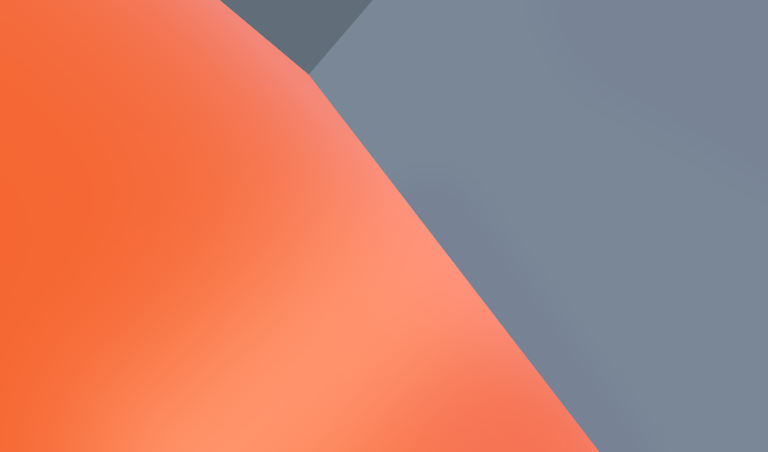
A Shadertoy shader for this background:

```glsl
// A warm coral panel with soft glows overlaps a slate wall with a dark wedge.
// Straight edges are signed half-planes; glows are Gaussian falloffs around
// segments, and the panel's pink rim fades with distance from its edges.

const float ASPECT = 1.693;   // canvas width in units of its height

const vec3 SLATE       = vec3(0.477, 0.528, 0.590);
const vec3 SLATE_SHADE = vec3(0.468, 0.515, 0.582);
const vec3 WEDGE       = vec3(0.380, 0.428, 0.470);
const vec3 ORANGE      = vec3(0.960, 0.396, 0.185);
const vec3 PEACH       = vec3(1.000, 0.575, 0.410);
const vec3 DUSTY_PINK  = vec3(0.950, 0.530, 0.475);
const vec3 BRIGHT_PINK = vec3(1.000, 0.580, 0.490);
const vec3 CORAL       = vec3(0.965, 0.450, 0.330);

// Signed distance to the line a-b, positive on its left side
float leftOf(vec2 p, vec2 a, vec2 b) {
    vec2 dir = normalize(b - a);
    return dot(p - a, vec2(-dir.y, dir.x));
}

float segmentDistance(vec2 p, vec2 a, vec2 b) {
    vec2 ab = b - a;
    float t = clamp(dot(p - a, ab) / dot(ab, ab), 0.0, 1.0);
    return length(p - a - ab * t);
}

float glow(float dist, float radius) {
    float r = dist / radius;
    return exp(-r * r);
}

float smoothMax(float a, float b, float k) {
    float h = max(k - abs(a - b), 0.0) / k;
    return max(a, b) + 0.25 * h * h * k;
}

// Antialiased coverage of the positive side of a distance
float coverage(float dist, float pixel) {
    return clamp(dist / pixel + 0.5, 0.0, 1.0);
}

// Slate wall with two faint, rounded shades
vec3 wallColor(vec2 p) {
    float lower = segmentDistance(p, vec2(0.95, 0.49), vec2(1.32, -0.02));
    float upper = segmentDistance(p, vec2(1.46, 1.02), vec2(1.95, 0.75));
    float shade = 1.0 - smoothstep(0.08, 0.16, lower);
    shade = max(shade, 0.8 * (1.0 - smoothstep(0.21, 0.32, upper)));
    return mix(SLATE, SLATE_SHADE, shade);
}

// Orange panel: diagonal peach glow, pink rim, coral lower corner
vec3 panelColor(vec2 p, float depth) {
    float peach = glow(segmentDistance(p, vec2(0.47, -0.03), vec2(0.97, 0.42)), 0.32);
    float rim = exp(-depth / 0.19);
    float corner = glow(length(p - vec2(1.14, -0.02)), 0.24);
    vec3 color = mix(ORANGE, PEACH, peach);
    color = mix(color, mix(DUSTY_PINK, BRIGHT_PINK, peach), rim);
    return mix(color, CORAL, 0.9 * corner);
}

void mainImage(out vec4 fragColor, in vec2 fragCoord) {
    vec2 p = fragCoord / iResolution.xy * vec2(ASPECT, 1.0);
    float pixel = 1.0 / iResolution.y;

    // Corners shared by the panel and the wedge
    vec2 panelTop    = vec2(0.4846, 1.0);
    vec2 panelBend   = vec2(0.6806, 0.835);
    vec2 panelBottom = vec2(1.3216, 0.0);
    vec2 wedgeTop    = vec2(0.8216, 1.0);

    float upperEdge = leftOf(p, panelTop, panelBend);
    float lowerEdge = leftOf(p, panelBend, panelBottom);
    float panelDist = max(upperEdge, lowerEdge);
    float depth = max(-smoothMax(upperEdge, lowerEdge, 0.12), 0.0);

    // Layers from back to front
    vec3 color = wallColor(p);
    color = mix(color, WEDGE, coverage(leftOf(p, panelBend, wedgeTop), pixel));
    color = mix(color, panelColor(p, depth), coverage(-panelDist, pixel));

    fragColor = vec4(color, 1.0);
}
```
